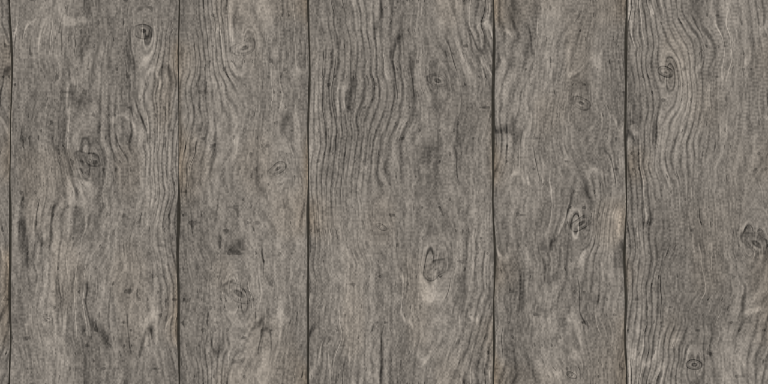
Give the GLSL for this texture, as a WebGL 1 fragment shader.

```glsl
precision highp float;
// Five weathered grey wood planks with wavy grain, knots, cracks and dark seams; tiles on all sides.
uniform vec2 u_resolution;

float hash(vec2 p) {
  return fract(sin(dot(p, vec2(127.1, 311.7))) * 43758.5);
}

// Value noise that repeats vertically after a whole number of cells.
float noise(vec2 p, float period) {
  vec2 c = floor(p), f = fract(p);
  f = f * f * (3.0 - 2.0 * f);
  float y0 = mod(c.y, period), y1 = mod(c.y + 1.0, period);
  return mix(mix(hash(vec2(c.x, y0)), hash(vec2(c.x + 1.0, y0)), f.x),
             mix(hash(vec2(c.x, y1)), hash(vec2(c.x + 1.0, y1)), f.x), f.y);
}

float fbm(vec2 p, float period) {
  float sum = 0.0, amp = 0.533;
  for (int i = 0; i < 4; i++) {
    sum += amp * noise(p, period);
    p = p * 2.0 + vec2(17.0, 0.0);
    period *= 2.0;
    amp *= 0.5;
  }
  return sum;
}

// Left edge of each plank, in canvas heights.
float seamAt(float i) {
  return i < 0.5 ? 0.029 : i < 1.5 ? 0.466 : i < 2.5 ? 0.802
       : i < 3.5 ? 1.287 : i < 4.5 ? 1.63 : 2.029;
}

float wobble(float i, float y) {
  return 0.008 * (noise(vec2(mod(i, 5.0) * 7.3, y * 6.0), 6.0) - 0.5);
}

void main() {
  vec2 p = gl_FragCoord.xy / u_resolution * vec2(2.0, 1.0);
  float y = p.y;
  if (p.x < seamAt(0.0) + wobble(0.0, y)) p.x += 2.0;

  // Find the plank and the distance to its nearest seam.
  float id = 0.0;
  for (int i = 1; i < 5; i++) {
    float n = float(i);
    if (p.x > seamAt(n) + wobble(n, y)) id = n;
  }
  float left = seamAt(id), right = seamAt(id + 1.0);
  float edge = min(p.x - left - wobble(id, y), right + wobble(id + 1.0, y) - p.x);
  float x = p.x + id * 5.0;

  // Knots push the grain aside.
  float push = 0.0, knot = 0.0, knotTone = 0.0, halo = 0.0;
  for (int k = 0; k < 3; k++) {
    vec2 seed = vec2(id + 3.0, float(k) + 11.0);
    vec2 centre = vec2(mix(left, right, 0.15 + 0.7 * hash(seed)),
                       (float(k) + hash(seed + 5.3)) / 3.0);
    float size = mix(0.012, 0.03, hash(seed + 9.1));
    vec2 d = p - centre;
    d.y = fract(d.y + 0.5) - 0.5;
    d.y += d.x * (hash(seed + 2.7) - 0.5);
    float flow = dot(d * vec2(1.0, 0.4), d * vec2(1.0, 0.4));
    push += d.x * size * size * 2.0 / (flow + 0.4 * size * size);
    float r = length(d * vec2(0.75, 1.2)) / size;
    r += 0.6 * (noise(p * 40.0, 40.0) - 0.5);
    float body = smoothstep(1.0, 0.7, r);
    float rim = smoothstep(0.22, 0.0, abs(r - 0.9)) * noise(p * 30.0 + 9.0, 30.0);
    knot = max(knot, body);
    knotTone += 0.04 * body * sin(r * 12.0) + 0.2 * rim + 0.1 * smoothstep(0.3, 0.1, r);
    halo += exp(-r * r * 0.6);
  }

  // Growth rings run lengthwise and close into narrow arches at the heart line.
  float bend = fbm(vec2(x * 4.0, y * 4.0), 4.0) - 0.5;
  float heart = mix(left, right, 0.3 + 0.4 * hash(vec2(id, 4.0)));
  float u = p.x - heart - push + bend * 0.1;
  float depth = 0.01 + 0.13 * noise(vec2(id * 9.0 + 2.0, y * 2.0), 2.0);
  float phase = sqrt(u * u + depth * depth) * 70.0
              + 1.6 * fbm(vec2(x * 14.0, y * 5.0), 5.0);
  float ring = pow(0.5 + 0.5 * sin(phase * 6.2832), 3.0);
  float ringFade = 0.15 + 1.1 * smoothstep(0.4, 0.75, noise(vec2(x * 9.0, y * 3.0), 3.0));

  // Fibres follow the bent grain.
  float g = u + id * 5.0;
  float fibre = noise(vec2(g * 210.0, y * 36.0), 36.0) - 0.5;
  float streak = noise(vec2(g * 80.0, y * 5.0), 5.0) - 0.5;
  float speck = noise(p * vec2(256.0, 200.0), 200.0) - 0.5;
  float broad = fbm(vec2(g * 12.0, y * 3.0), 3.0) - 0.5;

  float tone = 0.498 + 0.2 * broad + 0.13 * fibre + 0.08 * streak + 0.13 * speck;
  tone -= 0.1 * ringFade * (ring - 0.31) * (1.0 - knot);
  tone += 0.02 * (hash(vec2(id, 8.0)) - 0.5);
  tone -= 0.03 * min(halo, 1.0) + knotTone;

  // Hairline drying cracks and pale raised fibres.
  float crackLine = abs(noise(vec2(g * 30.0, y * 4.0), 4.0) - 0.5);
  float crackZone = smoothstep(0.6, 0.75, noise(vec2(x * 16.0, y * 9.0), 9.0));
  tone -= 0.16 * crackZone * smoothstep(0.06, 0.0, crackLine);
  float paleLine = abs(noise(vec2(g * 40.0 + 40.0, y * 8.0), 8.0) - 0.5);
  float paleZone = smoothstep(0.55, 0.8, noise(vec2(x * 18.0 + 30.0, y * 12.0), 12.0));
  tone += 0.11 * paleZone * smoothstep(0.08, 0.01, paleLine);
  tone -= 0.03 * exp(-edge * 70.0);

  // Small dark pits, scattered unevenly.
  float pit = noise(vec2(g * 110.0 + 7.0, y * 50.0), 50.0);
  tone -= 0.12 * smoothstep(0.84, 0.96, pit);

  // Grey-brown tint with faint rusty stains near the seams.
  vec3 wood = clamp(tone, 0.22, 0.72) * vec3(1.0, 0.948, 0.885);
  float stain = smoothstep(0.55, 0.85, noise(vec2(x * 12.0, y * 7.0), 7.0));
  wood *= mix(vec3(1.0), vec3(1.04, 0.97, 0.88), stain * (0.1 + 0.7 * exp(-edge * 60.0)));

  // Dark gaps of uneven width.
  float gap = 0.0008 + 0.007 * pow(noise(vec2(id * 3.0 + 1.0, y * 9.0), 9.0), 1.6);
  wood = mix(wood, vec3(0.17, 0.16, 0.14), 0.85 * smoothstep(gap + 0.001, gap * 0.3, edge));
  gl_FragColor = vec4(wood, 1.0);
}
```
